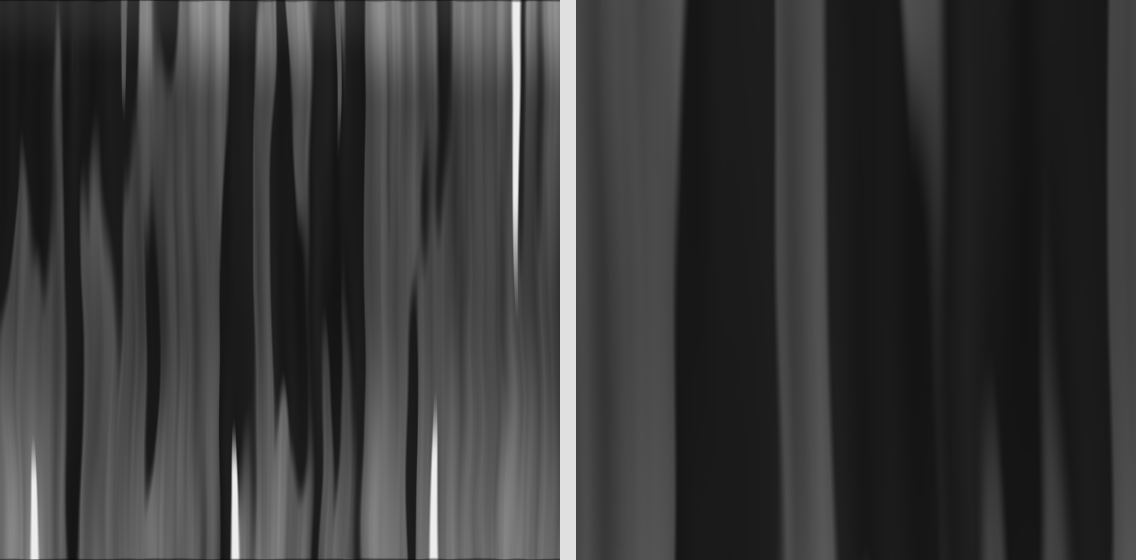
Left, the full canvas; right, a detail of the centre.
Write a WebGL 2 fragment shader that draws this texture.

```glsl
#version 300 es
precision highp float;
// Draws soft vertical streaks in grey, like brushed fibres or a dark curtain.
// Stretched column noise gives bands and fine grain, a gentle sideways warp
// bends them, and a few tapered bright glints are laid on top.

uniform vec2 u_resolution;
out vec4 fragColor;

const int GLINT_COUNT = 6;

float hash(vec2 p) {
    vec3 q = fract(vec3(p.xyx) * 0.1031);
    q += dot(q, q.yzx + 33.33);
    return fract((q.x + q.y) * q.z);
}

// Smooth noise along one column; each column has its own vertical offset
float columnNoise(float column, float y, float seed) {
    float t = y + 7.0 * hash(vec2(column, seed + 0.5));
    float cell = floor(t);
    float f = t - cell;
    f = f * f * (3.0 - 2.0 * f);
    vec2 key = vec2(column + seed * 17.0, cell + seed * 5.0);
    return mix(hash(key), hash(key + vec2(0.0, 1.0)), f);
}

// Noise stretched by separate horizontal and vertical frequencies
float streaks(vec2 p, vec2 frequency, float seed) {
    vec2 q = p * frequency + vec2(20.0, 0.0);
    float column = floor(q.x);
    float f = q.x - column;
    f = f * f * (3.0 - 2.0 * f);
    return mix(columnNoise(column, q.y, seed),
               columnNoise(column + 1.0, q.y, seed), f);
}

// Slow sideways sway that differs across the width
vec2 sway(vec2 p) {
    float wide = streaks(p, vec2(5.0, 3.0), 1.0) - 0.5;
    float small = streaks(p, vec2(14.0, 7.0), 2.0) - 0.5;
    return p + vec2(0.016 * wide + 0.005 * small, 0.0);
}

// Coverage of the dark gaps, more frequent towards the top
float darkBands(vec2 p) {
    float n = 0.28 * streaks(p, vec2(9.0, 0.8), 3.0)
            + 0.47 * streaks(p, vec2(30.0, 1.5), 4.0)
            + 0.25 * streaks(p, vec2(62.0, 2.2), 5.0);
    float level = mix(0.36, 0.475, smoothstep(0.05, 0.7, p.y));
    return 1.0 - smoothstep(level - 0.045, level + 0.045, n);
}

// Grey of the lit fibres: bright at both ends, dim above the middle
float fibreTone(vec2 p) {
    float tone = 0.265 + 0.15 * smoothstep(0.5, 0.0, p.y)
               + 0.2 * smoothstep(0.8, 1.0, p.y);
    float grain = 0.40 * (streaks(p, vec2(16.0, 2.0), 6.0) - 0.5)
                + 0.38 * (streaks(p, vec2(70.0, 2.5), 7.0) - 0.5)
                + 0.16 * (streaks(p, vec2(190.0, 2.0), 8.0) - 0.5);
    return tone * (1.0 + grain);
}

// Bright sliver that narrows and fades away from its anchor height
float glint(vec2 p, vec2 anchor, float reach, float width) {
    float t = abs(p.y - anchor.y) / reach;
    float halfWidth = width * sqrt(max(1.0 - t, 0.0)) + 0.0005;
    float body = 1.0 - smoothstep(halfWidth * 0.45, halfWidth * 1.25,
                                  abs(p.x - anchor.x));
    return body * (1.0 - smoothstep(0.55, 1.0, t));
}

// Glints spread over the width, rooted in turn at the bottom and the top
float allGlints(vec2 p) {
    float light = 0.0;
    for (int i = 0; i < GLINT_COUNT; i++) {
        float id = float(i);
        float random = hash(vec2(id, 41.0));
        float top = mod(id, 2.0);
        float last = step(float(GLINT_COUNT) - 1.5, id);
        float strength = mix(1.0, 0.3, top * (1.0 - last));
        float x = (id + 0.2 + 0.55 * random) / float(GLINT_COUNT);
        float reach = 0.19 + 0.14 * random + 0.32 * last;
        float width = mix(0.0045, 0.0085, strength);
        light = max(light, strength * glint(p, vec2(x, top), reach, width));
    }
    return light;
}

void main() {
    vec2 uv = gl_FragCoord.xy / u_resolution;
    vec2 p = sway(uv);

    // Dark gaps keep a trace of grain and lift slightly at the top
    float gapTone = 0.065 + 0.05 * streaks(p, vec2(60.0, 2.0), 9.0)
                  + 0.07 * smoothstep(0.88, 1.0, uv.y);
    float grey = mix(fibreTone(p), gapTone, 0.96 * darkBands(p));

    // Bright slivers
    grey = mix(grey, 0.93, allGlints(p));

    // Thin uneven shade along the upper and lower borders
    float border = min(uv.y, 1.0 - uv.y);
    float ragged = 0.002 + 0.004 * streaks(uv, vec2(40.0, 1.0), 10.0);
    grey *= mix(0.5, 1.0, smoothstep(0.0, ragged, border));

    fragColor = vec4(vec3(grey), 1.0);
}
```
